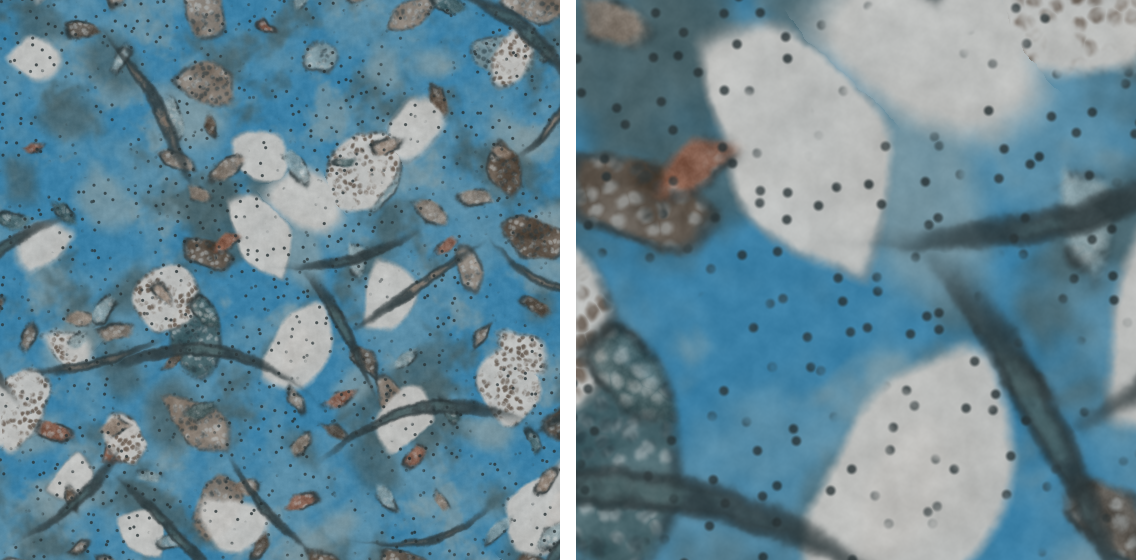
Left: the whole. Right: its middle third, enlarged.
Give the GLSL for this texture, as a WebGL 2 fragment shader.

```glsl
#version 300 es
precision highp float;
// Thin section of sediment: pale and brown mineral grains set in cloudy blue resin.

uniform vec2 u_resolution;
out vec4 fragColor;

const float TAU = 6.2831853;
const vec3 DEEP_BLUE = vec3(0.23, 0.50, 0.65);
const vec3 SOFT_BLUE = vec3(0.35, 0.55, 0.65);
const vec3 MURK = vec3(0.28, 0.37, 0.39);
const vec3 HAZE = vec3(0.52, 0.60, 0.62);
const vec3 QUARTZ = vec3(0.75, 0.75, 0.74);
const vec3 TAN = vec3(0.54, 0.48, 0.43);
const vec3 BROWN = vec3(0.35, 0.29, 0.24);
const vec3 RUST = vec3(0.53, 0.34, 0.26);
const vec3 SLATE = vec3(0.28, 0.37, 0.38);
const vec3 INK = vec3(0.16, 0.20, 0.21);

struct Grain { float dist; vec2 local; vec2 id; };

vec2 hash2(vec2 p, float seed) {
  vec3 q = fract((p.xyx + seed * vec3(7.13, 3.71, 5.37)) * vec3(0.1031, 0.1030, 0.0973));
  q += dot(q, q.yzx + 33.33);
  return fract((q.xx + q.yz) * q.zy);
}

vec2 turn(vec2 p, float angle) {
  float c = cos(angle), s = sin(angle);
  return vec2(c * p.x + s * p.y, c * p.y - s * p.x);
}

// Layered sines, roughly -1 to 1
float clouds(vec2 p) {
  float sum = 0.0, gain = 0.6;
  for (int i = 0; i < 5; i++) {
    sum += gain * sin(p.x + 1.4 * sin(0.8 * p.y)) * cos(p.y + 1.3 * sin(0.7 * p.x));
    p = turn(p, 1.1) * 1.9 + 3.7;
    gain *= 0.6;
  }
  return sum;
}

// Cellular noise: distance to the closest scattered point
float cellular(vec2 p, float seed) {
  vec2 base = floor(p);
  float nearest = 2.0;
  for (int k = 0; k < 9; k++) {
    vec2 cell = base + vec2(k % 3 - 1, k / 3 - 1);
    nearest = min(nearest, length(p - cell - hash2(cell, seed)));
  }
  return nearest;
}

// Rounded convex outline with uneven facets; equals 1 on the edge
float facetNorm(vec2 q, vec2 cell, float seed) {
  float sum = 0.0;
  for (int i = 0; i < 7; i++) {
    vec2 h = hash2(cell, seed + 5.0 + float(i));
    float a = (float(i) + 0.8 * h.x) * TAU / 7.0;
    float reach = mix(0.72, 1.1, h.y);
    sum += pow(max(dot(q, vec2(cos(a), sin(a))) / reach, 0.0), 9.0);
  }
  return pow(sum, 1.0 / 9.0);
}

Grain nearestGrain(vec2 p, float cells, float density, vec2 radii, float bend, float seed) {
  Grain g = Grain(1.0, vec2(0.0), vec2(0.0));
  vec2 base = floor(p * cells);
  for (int k = 0; k < 9; k++) {
    vec2 cell = base + vec2(k % 3 - 1, k / 3 - 1);
    vec2 id = hash2(cell, seed);
    if (id.x > density) continue;
    vec2 pose = hash2(cell, seed + 1.0);
    vec2 center = cell + 0.5 + 0.75 * (hash2(cell, seed + 2.0) - 0.5);
    vec2 local = turn(p - center / cells, 2.6 * (pose.x - 0.5));
    local.y += bend * (pose.y - 0.5) * local.x * local.x;
    vec2 size = radii * mix(0.6, 1.2, pose.y);
    float d = (facetNorm(local / size, cell, seed) - 1.0) * min(size.x, size.y);
    if (d < g.dist) g = Grain(d, local, vec2(id.x / density, id.y));
  }
  return g;
}

vec3 mineral(float pick) {
  vec3 c = mix(TAN, BROWN, step(0.38, pick));
  c = mix(c, RUST, step(0.53, pick));
  c = mix(c, SLATE, step(0.68, pick));
  return mix(c, HAZE, step(0.84, pick));
}

vec3 paint(vec3 under, vec3 body, float dist, float soft, float opacity, float rim) {
  vec3 c = mix(under, body, opacity * (1.0 - smoothstep(-soft, soft, dist)));
  return mix(c, INK, rim * exp(-dist * dist / 1.2e-5));
}

void main() {
  vec2 uv = gl_FragCoord.xy / min(u_resolution.x, u_resolution.y);
  float fine = clouds(uv * 110.0);
  float rough = clouds(uv * 45.0 + 9.0);
  vec2 p = uv + 0.0035 * vec2(rough, clouds(uv * 50.0 + 31.0));
  float speckle = 1.0 - smoothstep(0.15, 0.55, cellular(p * 85.0, 3.0));
  float patchy = smoothstep(-0.5, 0.5, rough);

  // Resin with haze and murk
  vec3 color = mix(DEEP_BLUE, SOFT_BLUE, smoothstep(-0.5, 0.6, clouds(uv * 13.0)));
  color = mix(color, HAZE, 0.6 * smoothstep(0.15, 0.8, clouds(uv * 17.0 + 40.0)));
  color = mix(color, MURK, 0.8 * smoothstep(0.1, 0.75, clouds(uv * 12.0 + 70.0)));

  // Sunken grains, out of focus
  Grain g = nearestGrain(p, 7.0, 0.6, vec2(0.062, 0.04), 0.0, 11.0);
  color = paint(color, mix(HAZE, MURK, step(0.55, g.id.y)), g.dist, 0.018, 0.7, 0.0);

  // Speckled and coloured grains
  g = nearestGrain(p, 6.5, 0.5, vec2(0.062, 0.036), 0.0, 23.0);
  vec3 body = mineral(g.id.y) + 0.12 * rough;
  body = mix(body, mix(INK, QUARTZ, patchy), 0.55 * speckle);
  color = paint(color, body, g.dist, 0.005, 0.88, 0.6 * patchy);

  // Pale quartz
  g = nearestGrain(p, 6.0, 0.62, vec2(0.072, 0.052), 0.0, 37.0);
  body = QUARTZ + 0.025 * rough;
  body = mix(body, TAN * 0.8, speckle * patchy * step(0.7, g.id.y));
  color = paint(color, body, g.dist, mix(0.004, 0.012, g.id.x), 0.96, 0.4 * patchy * g.id.y);

  // Small fragments
  g = nearestGrain(p, 12.0, 0.38, vec2(0.03, 0.015), 6.0, 53.0);
  body = mix(mineral(g.id.y), QUARTZ, 0.5 * speckle * patchy) + 0.08 * fine;
  color = paint(color, body, g.dist, 0.004, 0.85, 0.75 * patchy);

  // Long bent slivers, lighter along the core
  g = nearestGrain(p, 4.5, 0.6, vec2(0.12, 0.011), 5.0, 71.0);
  float core = smoothstep(0.0, 0.009, -g.dist) * patchy;
  body = mix(INK * 1.2, mix(SLATE, TAN, step(0.5, g.id.y)), core);
  color = paint(color, body, g.dist, 0.004, 0.9, 0.4);

  // Dark dust and fine mottling
  float dust = 1.0 - smoothstep(0.06, 0.17, cellular(uv * 42.0, 91.0));
  color = mix(color, INK, 0.8 * dust * smoothstep(-0.3, 0.3, clouds(uv * 23.0 + 5.0)));
  color += 0.03 * fine;
  fragColor = vec4(clamp(color, 0.0, 1.0), 1.0);
}
```
